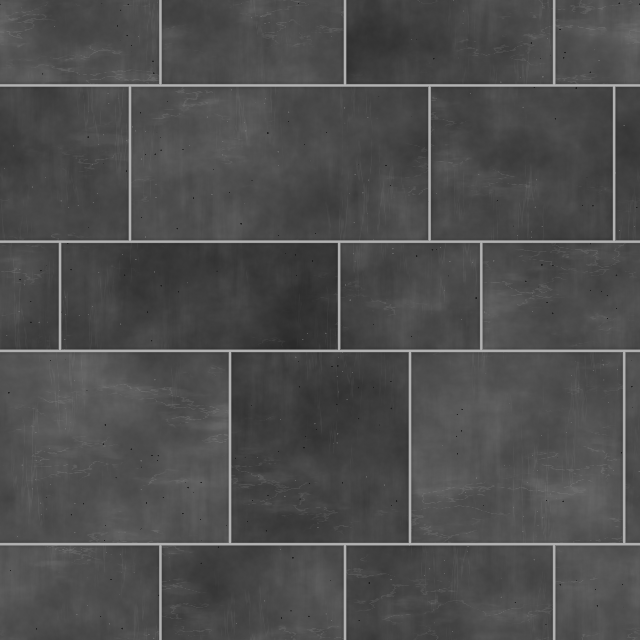
A three.js fragment shader for this texture:

```glsl
// Dark slate floor: four courses of three worn stone tiles with pale thin grout.
varying vec2 vUv;

const vec3 GROUT = vec3(0.70);
const vec3 PIT = vec3(0.09);
const vec3 CHIP = vec3(0.50);
const vec4 COURSES = vec4(0.1497, 0.4518, 0.6224, 0.8665);

float hash(vec2 p, float seed) {
  return fract(sin(dot(p, vec2(12.99, 78.23)) + seed * 3.71) * 4375.85);
}

// Layered, bent sines; roughly -0.8 to 0.8
float cloud(vec2 p) {
  float sum = 0.0, amp = 0.5;
  for (int i = 0; i < 6; i++) {
    vec2 q = p + 1.1 * sin(p.yx * 1.3 + float(i) * 1.9);
    sum += amp * sin(q.x) * sin(q.y + 0.7);
    p = mat2(0.8, 0.6, -0.6, 0.8) * p * 1.87 + vec2(1.7, 4.3);
    amp *= 0.58;
  }
  return sum;
}

// Sparse round dots, at most one per cell
float specks(vec2 p, float grid, float seed, float density) {
  vec2 cell = floor(p * grid);
  vec2 centre = 0.25 + 0.5 * vec2(hash(cell, seed), hash(cell, seed + 1.0));
  float radius = mix(0.10, 0.24, hash(cell, seed + 2.0));
  float present = step(1.0 - density, hash(cell, seed + 3.0));
  float d = length(fract(p * grid) - centre);
  return present * (1.0 - smoothstep(radius * 0.4, radius, d));
}

// Thin contour lines of a cloud field
float veins(vec2 p, float width) {
  return 1.0 - smoothstep(0.0, width, abs(cloud(p)));
}

vec3 pickRow(float row, vec3 a, vec3 b, vec3 c, vec3 d) {
  return row < 0.5 ? a : row < 1.5 ? b : row < 2.5 ? c : d;
}

float pickColumn(float col, vec3 v) {
  return col < 0.5 ? v.x : col < 1.5 ? v.y : v.z;
}

// Stone surface: p in canvas units, tone is the mean grey
vec3 stone(vec2 p, float tone) {
  float broad = cloud(p * vec2(11.0, 13.0));
  float patches = cloud(p * vec2(24.0, 18.0) + 5.0);
  float drips = cloud(p * vec2(95.0, 9.0) + 11.0);
  float brushed = cloud(p * vec2(14.0, 60.0) + 23.0);
  float grain = cloud(p * 130.0);

  float grey = tone + 0.062 * broad + 0.028 * patches + 0.010 * grain;
  grey += 0.030 * drips * smoothstep(-0.2, 0.4, patches);
  grey += 0.022 * brushed * smoothstep(-0.1, 0.5, broad);

  // Pale horizontal scuffs and faint vertical runs
  float scuffMask = smoothstep(0.08, 0.45, cloud(p * vec2(9.0, 22.0) + 31.0));
  grey += 0.055 * scuffMask * veins(p * vec2(17.0, 52.0) + 3.0, 0.07);
  grey += 0.030 * scuffMask * smoothstep(0.0, 0.5, brushed);
  float runMask = smoothstep(0.1, 0.5, cloud(p * vec2(15.0, 8.0) + 47.0));
  grey += 0.028 * runMask * veins(p * vec2(80.0, 7.0) + 9.0, 0.10);

  // Clustered pits and chips
  float cluster = smoothstep(0.05, 0.5, cloud(p * 15.0 + 61.0));
  float pits = specks(p, 120.0, 1.0, 0.006 + 0.05 * cluster);
  float chips = specks(p, 135.0, 7.0, 0.006 + 0.05 * runMask);
  vec3 colour = vec3(clamp(grey, 0.17, 0.42));
  colour = mix(colour, CHIP, 0.55 * chips);
  return mix(colour, PIT, 0.85 * pits);
}

void main() {
  // Course and tile, both wrapping round the canvas
  float y = vUv.y < COURSES.x ? vUv.y + 1.0 : vUv.y;
  float row = step(COURSES.y, y) + step(COURSES.z, y) + step(COURSES.w, y);
  float bottom = row < 2.5 ? pickColumn(row, COURSES.xyz) : COURSES.w;
  float top = row < 2.5 ? pickColumn(row, COURSES.yzw) : COURSES.x + 1.0;

  vec3 joints = pickRow(row,
    vec3(0.3594, 0.6406, 0.9753), vec3(0.0938, 0.5299, 0.7520),
    vec3(0.2031, 0.6712, 0.9596), vec3(0.2507, 0.5391, 0.8659));
  float x = vUv.x < joints.x ? vUv.x + 1.0 : vUv.x;
  float col = step(joints.y, x) + step(joints.z, x);
  float left = pickColumn(col, joints);
  float right = pickColumn(col, vec3(joints.yz, joints.x + 1.0));

  // Mean grey of each tile and its drift from left to right
  float tone = pickColumn(col, pickRow(row,
    vec3(0.250, 0.315, 0.315), vec3(0.235, 0.285, 0.295),
    vec3(0.300, 0.265, 0.285), vec3(0.290, 0.270, 0.310)));
  float drift = pickColumn(col, pickRow(row,
    vec3(0.05, 0.01, -0.01), vec3(-0.06, 0.01, -0.02),
    vec3(-0.03, 0.01, 0.02), vec3(0.02, 0.03, -0.01)));
  tone += drift * ((x - left) / (right - left) - 0.5);

  vec2 id = vec2(col, row);
  vec2 shift = 6.0 * vec2(hash(id, 11.0), hash(id, 17.0));
  vec3 colour = stone(vec2(x - left, y - bottom) + shift, tone);

  // Shaded tile rim and soft grout line
  float edge = min(min(x - left, right - x), min(y - bottom, top - y));
  colour *= 1.0 - 0.10 * (1.0 - smoothstep(0.002, 0.008, edge));
  colour = mix(colour, GROUT, 1.0 - smoothstep(0.0008, 0.0032, edge));
  gl_FragColor = vec4(colour, 1.0);
}
```
